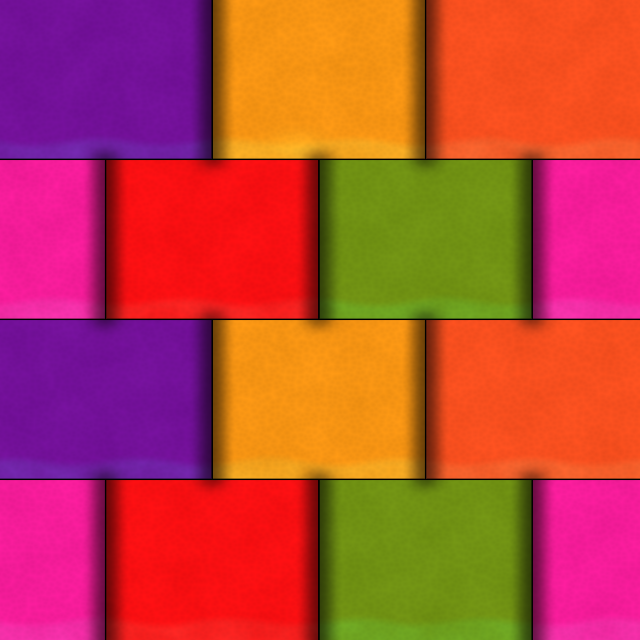
Write a Shadertoy shader that draws this pattern.

```glsl
// Running-bond wall of six bright felt-like bricks: three across, four rows down.
// Distances to the nearest joints give black lines, soft side shadows and dark
// spots where joints meet; cellular noise and layered sines add the grain.

vec2 hash2(vec2 p) {
    return fract(sin(vec2(dot(p, vec2(127.1, 311.7)), dot(p, vec2(269.5, 183.3)))) * 43758.5);
}

// Distance to the nearest scattered point
float cellular(vec2 p) {
    vec2 cell = floor(p), f = fract(p);
    float nearest = 2.0;
    for (int y = -1; y <= 1; y++)
        for (int x = -1; x <= 1; x++) {
            vec2 o = vec2(x, y);
            nearest = min(nearest, length(o + hash2(cell + o) - f));
        }
    return nearest;
}

// Smooth mottling, roughly -1 to 1
float mottle(vec2 p) {
    float sum = 0.0, amp = 0.5;
    for (int i = 0; i < 4; i++) {
        sum += amp * sin(p.x + 1.7 * sin(p.y)) * cos(p.y + 1.3 * sin(p.x));
        p = mat2(1.5, 1.1, -1.1, 1.5) * p + 2.3;
        amp *= 0.6;
    }
    return sum;
}

vec3 brickColor(float column, bool oddRow) {
    if (oddRow)
        return column < 0.5 ? vec3(0.975, 0.06, 0.07)
             : column < 1.5 ? vec3(0.44, 0.57, 0.075)
             : vec3(0.96, 0.11, 0.60);
    return column < 0.5 ? vec3(0.45, 0.065, 0.60)
         : column < 1.5 ? vec3(0.965, 0.58, 0.075)
         : vec3(0.97, 0.31, 0.12);
}

void mainImage(out vec4 fragColor, in vec2 fragCoord) {
    vec2 uv = fragCoord / iResolution.xy;
    float pixel = 1.0 / iResolution.y;

    // Brick layout, rows counted from the top
    float down = 1.001 - uv.y;
    float row = min(floor(down * 4.0), 3.0);
    bool oddRow = mod(row, 2.0) > 0.5;
    float along = 3.0 * (uv.x + 0.0017) - (oddRow ? 0.5 : 0.0);
    float column = oddRow ? floor(along) : min(floor(along), 2.0);

    // Distances to the joints; the canvas border is not a joint
    float joint = floor(along + 0.5);
    float offset = abs(along - joint);
    float sideDist = offset / 3.0;
    if (!oddRow && (joint < 0.5 || joint > 2.5)) sideDist = 1.0;
    float bed = floor(down * 4.0 + 0.5);
    float bedDist = abs(down - bed / 4.0);
    if (bed < 0.5 || bed > 3.5) bedDist = 1.0;

    // Felt grain
    vec3 color = brickColor(mod(column + 3.0, 3.0), oddRow);
    float grain = cellular(uv * vec2(110.0, 130.0)) - 0.45;
    float cloud = mottle(uv * 24.0);
    color *= 1.0 + 0.05 * grain + 0.025 * cloud;
    color += 0.008 * cloud;

    // Pale band with a wavering top along the lower edge
    float height = (row + 1.0) / 4.0 - down;
    float wave = 0.005 * sin(uv.x * 31.0 + row * 2.1) + 0.003 * cloud;
    float band = 1.0 - smoothstep(0.018, 0.036, height + wave);
    color += band * (0.85 + 0.3 * cloud) * vec3(-0.01, 0.08, 0.06);

    // Brighter worn patch on the middle brick of the top row
    if (row < 0.5 && column == 1.0) {
        vec2 p = (vec2(uv.x - 0.465, height - 0.024)) / vec2(0.045, 0.019);
        color += exp(-dot(p, p)) * vec3(0.04, 0.08, 0.04);
    }

    // Shadows beside the joints and at the meeting points
    color *= 1.0 - 0.55 * (1.0 - smoothstep(0.0, 0.038, sideDist));
    vec2 meet = vec2((0.5 - offset) / 3.0, bedDist) / vec2(0.023, 0.016);
    float inside = smoothstep(0.0, 0.08, min(uv.x, 1.0 - uv.x));
    color *= 1.0 - 0.38 * inside * exp(-dot(meet, meet));

    // Thin black joints
    float lineDist = min(sideDist, bedDist);
    color *= smoothstep(-0.5 * pixel, 0.5 * pixel, lineDist - 0.0012);

    fragColor = vec4(clamp(color, 0.0, 1.0), 1.0);
}
```
